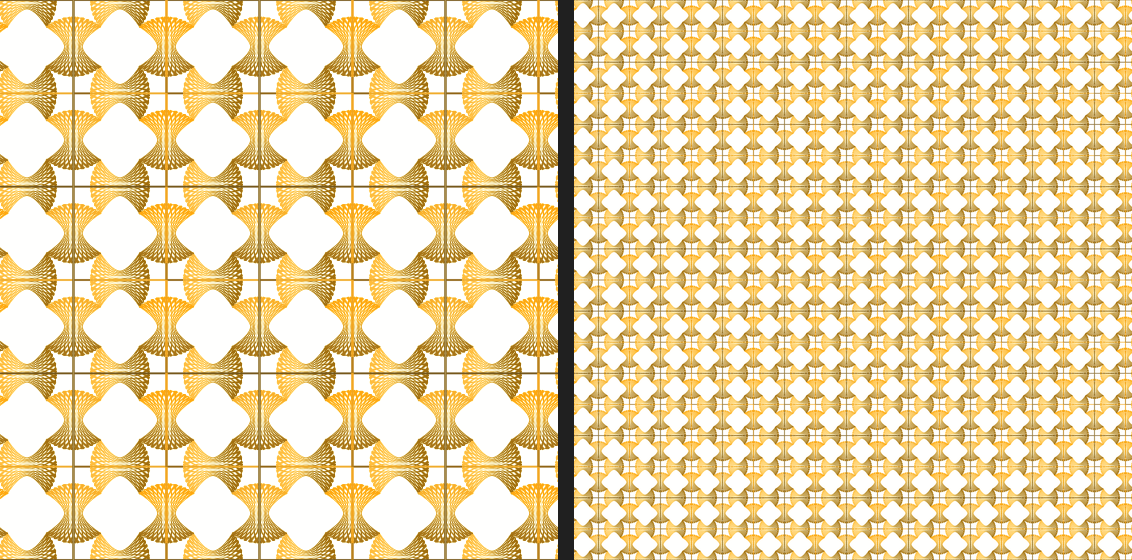
Left, the tile; right, the same tile 3 across and 3 down.
Write a Shadertoy shader that draws this pattern.

```glsl
// A golden lattice: six by six cells of woven hourglass fans on crossing rails.
// Each fan is a flared envelope with two families of strands twisting through it,
// cut by convex rims; rails alternate dark and bright, so it tiles as three by three.

float coverage(float dist, float halfWidth, float softness) {
    return clamp((halfWidth - dist) / softness + 0.5, 0.0, 1.0);
}

// Upright hourglass centred on the origin
float hourglass(vec2 p, float pixel) {
    vec2 a = abs(p);
    // Half-width of the flare at this height, and its slope
    float flare = 0.1 + 0.205 * pow(a.y / 0.217, 1.7);
    float slope = 1.606 * pow(a.y / 0.217, 0.7) * sign(p.y);
    float across = p.x / flare;

    // Rim: a convex arc with short teeth
    float teeth = abs(fract(across * 7.0) - 0.5);
    float depth = 0.327 - 1.18 * p.x * p.x - 0.022 * teeth - a.y;
    float sideDistance = (a.x - flare) / sqrt(1.0 + slope * slope);
    float inside = coverage(max(sideDistance, -depth), 0.0, pixel);

    // Strands fan out from the waist, thickening near the rim
    float rim = 1.0 - smoothstep(0.02, 0.085, depth);
    float halfWidth = flare * mix(0.023, 0.032, rim);
    float gaps = 1.0;
    for (float twist = -1.5; twist < 2.0; twist += 3.0) {
        float strand = across + twist * p.y;
        vec2 gradient = vec2(1.0, twist * flare - across * slope) / flare;
        float dist = abs(fract(strand * 7.0) - 0.5) / 7.0 / length(gradient);
        gaps *= 1.0 - coverage(dist, halfWidth, 1.1 * pixel);
    }
    gaps *= 1.0 - coverage(abs(sideDistance), 0.005, 1.2 * pixel);

    // Slender openings beside the axis
    float lens = 0.012 * (1.0 - p.y * p.y / 0.03);
    float opening = coverage(abs(a.x - 0.033), lens, pixel);
    return inside * (1.0 - gaps) * (1.0 - 0.75 * opening);
}

// Ink whose thin edges fade through yellow
vec3 stain(vec3 base, vec3 ink, float amount) {
    return mix(base, ink, pow(vec3(amount), vec3(1.2, 1.1, 0.8)));
}

void mainImage(out vec4 fragColor, in vec2 fragCoord) {
    float pixel = 6.0 / min(iResolution.x, iResolution.y);
    vec2 grid = fragCoord / iResolution.xy * 6.0 - vec2(0.79, 0.0);
    vec2 toNode = fract(grid + 0.5) - 0.5;
    vec2 toMiddle = fract(grid) - 0.5;
    vec2 bright = mod(floor(grid + 0.5), 2.0);

    vec3 color = vec3(1.0, 1.0, 0.995);

    // Fans lying along the rows, pale gold at left and brown at right
    vec2 lying = vec2(toNode.y, -toMiddle.x);
    vec3 lyingColor = mix(vec3(0.63, 0.43, 0.05), vec3(1.0, 0.74, 0.24),
                          smoothstep(-0.13, 0.11, lying.y));
    color = stain(color, lyingColor, hourglass(lying, pixel));

    // Fans standing on the columns, orange above and brown below
    vec2 standing = vec2(toNode.x, toMiddle.y);
    vec3 orange = mix(vec3(0.98, 0.69, 0.16), vec3(1.0, 0.66, 0.06), bright.x);
    vec3 standingColor = mix(vec3(0.66, 0.46, 0.09), orange,
                             smoothstep(-0.16, 0.12, standing.y));
    color = stain(color, standingColor, hourglass(standing, pixel));

    // Horizontal rails; bright ones turn brown just right of each node
    float shaded = step(0.0, toNode.x) * step(toNode.x, 0.18);
    vec3 brightRow = mix(vec3(0.94, 0.67, 0.16), vec3(0.56, 0.39, 0.07), shaded);
    vec3 rowColor = mix(vec3(0.46, 0.34, 0.10), brightRow, bright.y);
    color = mix(color, rowColor, coverage(abs(toNode.y), 0.010, 1.2 * pixel));

    // Vertical rails; bright ones turn brown just above each node
    shaded = step(0.0, toNode.y) * step(toNode.y, 0.18);
    vec3 brightColumn = mix(vec3(0.95, 0.65, 0.12), vec3(0.72, 0.50, 0.10), shaded);
    vec3 darkColumn = mix(vec3(0.66, 0.55, 0.30), vec3(0.52, 0.40, 0.13),
                          smoothstep(0.0, 0.014, abs(toNode.x)));
    vec3 columnColor = mix(darkColumn, brightColumn, bright.x);
    color = mix(color, columnColor, coverage(abs(toNode.x), 0.014, 1.2 * pixel));

    fragColor = vec4(color, 1.0);
}
```
